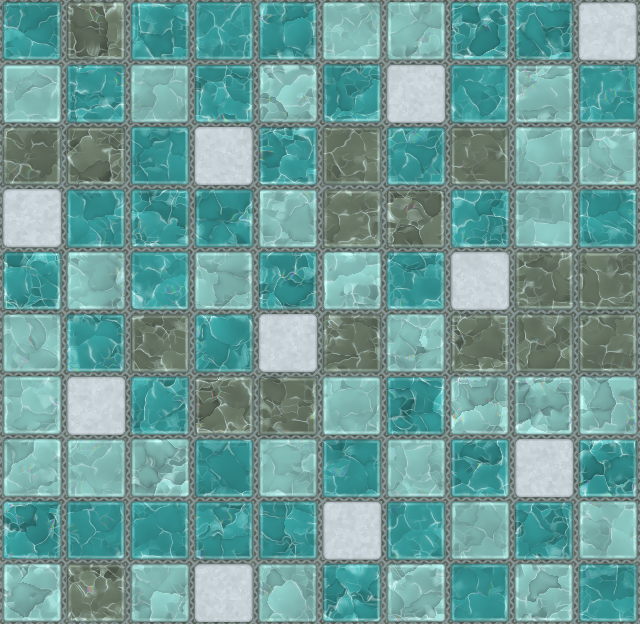
Give the GLSL for this texture, as a Shadertoy shader.

```glsl
// Mosaic of crackled glass squares with a few pale stone ones, laid on a thread mesh.
// A 10 x 10 grid picks each tile's material; warped cellular noise makes the cracks,
// facets and stone grain, and a sine wave along every joint draws the mesh.

#define TILES 10.0
#define HALF_SIZE vec2(0.452, 0.463)
#define CRACK_WIDTH 0.006
#define CRACK_SCALE 2.3
#define CHIP_SCALE 5.5
#define WARP 0.07
#define MESH_LOOPS 6.0
#define AQUA vec3(0.52, 0.745, 0.725)
#define TEAL vec3(0.20, 0.575, 0.575)
#define OLIVE vec3(0.40, 0.455, 0.39)
#define STONE vec3(0.785, 0.83, 0.85)
#define THREAD vec3(0.56, 0.63, 0.63)

float hash(vec2 p) {
    vec3 q = fract(p.xyx * 0.1031);
    q += dot(q, q.yzx + 33.33);
    return fract((q.x + q.y) * q.z);
}

vec2 hash2(vec2 p) { return vec2(hash(p), hash(p + 71.7)); }

// Layered sines, roughly -1 to 1
float waves(vec2 p) {
    float sum = 0.0, amp = 0.5;
    for (int i = 0; i < 4; i++) {
        p = mat2(0.8, 0.6, -0.6, 0.8) * p * 1.6 + 2.7;
        sum += amp * sin(p.x + 1.4 * sin(p.y));
        amp *= 0.6;
    }
    return sum;
}

// Cellular noise: x = distance to border, y = random per cell, zw = offset to centre
vec4 cells(vec2 p) {
    vec2 base = floor(p), f = p - base, nearCell = vec2(0.0), nearOff = vec2(8.0);
    for (int j = -1; j <= 1; j++)
    for (int i = -1; i <= 1; i++) {
        vec2 g = vec2(i, j);
        vec2 off = g + hash2(base + g) - f;
        if (dot(off, off) < dot(nearOff, nearOff)) { nearOff = off; nearCell = g; }
    }
    float border = 8.0;
    for (int j = -2; j <= 2; j++)
    for (int i = -2; i <= 2; i++) {
        vec2 g = nearCell + vec2(i, j);
        vec2 off = g + hash2(base + g) - f, diff = off - nearOff;
        if (dot(diff, diff) > 1e-4)
            border = min(border, dot(0.5 * (off + nearOff), normalize(diff)));
    }
    return vec4(border, hash(base + nearCell + 13.1), nearOff);
}

float roundedBox(vec2 p, vec2 halfSize, float radius) {
    vec2 d = abs(p) - halfSize + radius;
    return length(max(d, 0.0)) + min(max(d.x, d.y), 0.0) - radius;
}

// One stone per row, stepping across; aqua and the darker glass loosely alternate
bool isStone(vec2 id) { return id.x == mod(floor(2.9 * id.y + 3.0), TILES); }

vec3 glassTint(vec2 id) {
    float pick = hash(id * 3.7 + 4.0);
    if (pick < 0.21) return OLIVE;
    bool evenCell = mod(id.x + id.y, 2.0) < 0.5;
    return evenCell == (pick < 0.84) ? AQUA : TEAL;
}

vec3 glass(vec2 p, vec2 id, float inset, float px) {
    vec2 seed = id * 7.3 + 3.1;
    vec2 q = p + WARP * vec2(waves(p * 5.0 + seed), waves(p * 5.0 + seed + 19.0));
    float damage = mix(0.35, 1.0, hash(id + 5.5));
    float rim = 1.0 - smoothstep(0.03, 0.22, inset);
    float shatter = damage * smoothstep(-0.1, 0.8, waves(p * 4.0 + seed * 1.7) + 0.6 * rim);
    vec4 facet = cells(q * CRACK_SCALE + seed);
    vec4 chip = cells(q * vec2(CHIP_SCALE, CHIP_SCALE * 1.3) + seed);

    // Body with tilted facets
    vec3 col = glassTint(id) * (0.97 + 0.07 * waves(p * 2.5 + seed));
    col *= 1.0 + damage * (0.14 * (facet.y - 0.5) + 0.16 * dot(facet.zw, vec2(0.6, -0.8)));
    col *= 1.0 + shatter * 0.45 * (chip.y - 0.55);

    // Crack lines, with light caught on one side and shade on the other
    float fade = smoothstep(-0.5, 0.5, waves(p * 7.0 + seed + 8.0));
    float crack = 1.0 - smoothstep(0.0, CRACK_WIDTH + px, facet.x / CRACK_SCALE);
    float split = 1.0 - smoothstep(0.0, CRACK_WIDTH + px, chip.x / CHIP_SCALE);
    float sheen = exp(-9.0 * facet.x) * smoothstep(0.45, 0.75, facet.y);
    float shade = exp(-12.0 * facet.x) * smoothstep(0.5, 0.2, facet.y);
    col *= 1.0 - 0.25 * shade * damage;
    float light = 0.45 * crack * fade + 0.40 * split * shatter + 0.28 * sheen * damage * fade;
    light += 0.45 * shatter * smoothstep(0.82, 0.95, chip.y) * smoothstep(0.0, 0.3, chip.x);
    col = mix(col, vec3(0.82, 0.93, 0.93), clamp(light, 0.0, 0.8));

    // Small rainbow glints
    vec3 rainbow = 0.6 + 0.4 * cos(6.283 * (chip.z * 2.0 + vec3(0.0, 0.33, 0.67)));
    float glint = step(0.93, hash(vec2(chip.y * 91.0, id.x))) * shatter;
    col = mix(col, rainbow, 0.5 * glint * exp(-6.0 * chip.x));

    // Clear side walls, stronger to the right and below, and a dark outline
    float wall = 1.0 - smoothstep(0.035, 0.035 + 2.0 * px, inset);
    float lip = smoothstep(0.018 + px, 0.0, abs(inset - 0.04));
    float side = smoothstep(-0.3, 0.5, p.x - p.y);
    col = mix(col, vec3(0.62, 0.76, 0.74), wall * mix(0.12, 0.38, side));
    col += 0.10 * lip * (0.4 + fade);
    return col * mix(0.78, 1.0, smoothstep(0.0, 0.025, inset));
}

vec3 stone(vec2 p, vec2 id, float inset) {
    vec4 grain = cells(p * 16.0 + id * 9.1);
    float cloud = waves(p * 6.0 + id * 4.3);
    vec3 col = STONE * (1.0 + 0.03 * cloud + 0.06 * (grain.y - 0.5));
    col *= 1.0 - 0.06 * smoothstep(0.3, 0.8, cloud) * exp(-8.0 * grain.x);
    return col * mix(0.84, 1.0, smoothstep(0.0, 0.04, inset));
}

// Looped thread along the joints over dark backing
vec3 mesh(vec2 p, vec2 grid, float px) {
    vec2 gap = (0.5 - abs(p)) * sign(p);
    bool upright = abs(gap.x) < abs(gap.y);
    float across = upright ? gap.x : gap.y;
    float along = upright ? grid.y : grid.x;
    float weave = 0.036 * sin(6.283 * MESH_LOOPS * along);
    float strand = min(abs(across - weave) * 0.65, abs(abs(across) - 0.047));
    float cover = 1.0 - smoothstep(0.009, 0.012 + px, strand);
    vec3 backing = vec3(0.36, 0.39, 0.36) * (1.0 + 0.12 * waves(grid * 9.0));
    return mix(backing, THREAD, 0.85 * cover);
}

void mainImage(out vec4 fragColor, in vec2 fragCoord) {
    vec2 grid = fragCoord / iResolution.xy * TILES;
    float px = TILES / iResolution.y;
    vec2 id = floor(grid), cellPos = fract(grid) - 0.5;
    vec2 p = cellPos - 0.012 * (hash2(id + 40.0) - 0.5);
    bool pale = isStone(id);
    float dist = roundedBox(p, HALF_SIZE, pale ? 0.085 : 0.055);

    vec3 col = mesh(cellPos, grid, px);
    col *= mix(0.78, 1.0, smoothstep(0.0, 0.035, dist));
    vec3 tile = pale ? stone(p, id, -dist) : glass(p, id, -dist, px);
    col = mix(col, tile, smoothstep(0.5 * px, -0.5 * px, dist));
    fragColor = vec4(col, 1.0);
}
```
